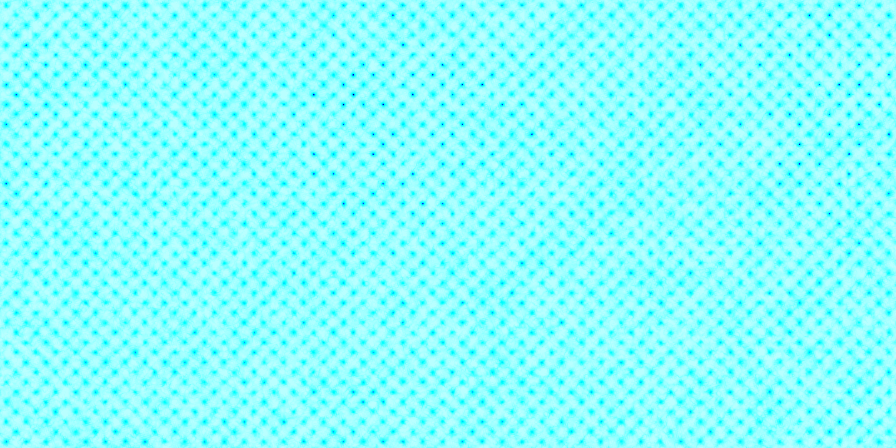
A WebGL 1 fragment shader for this pattern:

```glsl
precision highp float;

uniform vec2 u_resolution;

const float TAU = 6.2831853;

float hash(vec2 p) {
  vec3 q = fract(vec3(p.xyx) * 0.1031);
  q += dot(q, q.yzx + 33.33);
  return fract((q.x + q.y) * q.z);
}

float valueNoise(vec2 p) {
  vec2 i = floor(p);
  vec2 f = fract(p);
  f = f * f * (3.0 - 2.0 * f);
  return mix(mix(hash(i), hash(i + vec2(1.0, 0.0)), f.x),
             mix(hash(i + vec2(0.0, 1.0)), hash(i + 1.0), f.x), f.y);
}

// Folded octaves give thin, lacy veins
float veins(vec2 p) {
  float sum = 0.0;
  float amplitude = 0.5;
  for (int i = 0; i < 3; i++) {
    sum += amplitude * abs(2.0 * valueNoise(p) - 1.0);
    p = mat2(1.6, 1.2, -1.2, 1.6) * p + 17.3;
    amplitude *= 0.85;
  }
  return sum;
}

// Pale cyan through pure cyan to a navy core
vec3 cyanRamp(float v) {
  return vec3(clamp(v, 0.0, 0.72),
              smoothstep(-0.65, 0.0, v),
              mix(0.3, 1.0, smoothstep(-0.9, -0.35, v)));
}

void main() {
  vec2 uv = gl_FragCoord.xy / u_resolution.y;
  vec2 cell = uv * 22.59 - 0.07;

  // Staggered dots: zero at each centre, two in the pale gaps
  vec2 wave = sin(TAU * cell);
  float falloff = 1.0 - wave.x * wave.y;

  // Slow drift and a per-dot hash decide how dark each core gets
  vec2 drift = cos(TAU * (uv - vec2(0.9, 0.75)));
  float depth = 0.5 + 0.2 * (drift.x + drift.y);
  depth *= 0.35 + 0.65 * hash(floor(cell * 2.0) + 5.0);
  float softness = mix(0.06, 0.008, smoothstep(0.3, 0.85, depth));

  float tone = 0.55 + 0.25 * log(falloff + softness);

  // Mottled wear, lacy and fine, with faint broad patches
  tone += 0.45 * (veins(cell * 2.4 + 9.0) - 0.38);
  tone += 0.08 * (valueNoise(cell * 0.7 + 40.0) - 0.5);

  // Compress the pale end so the gaps stay flat
  tone -= 0.5 * max(tone - 0.6, 0.0);

  gl_FragColor = vec4(cyanRamp(tone), 1.0);
}
```
